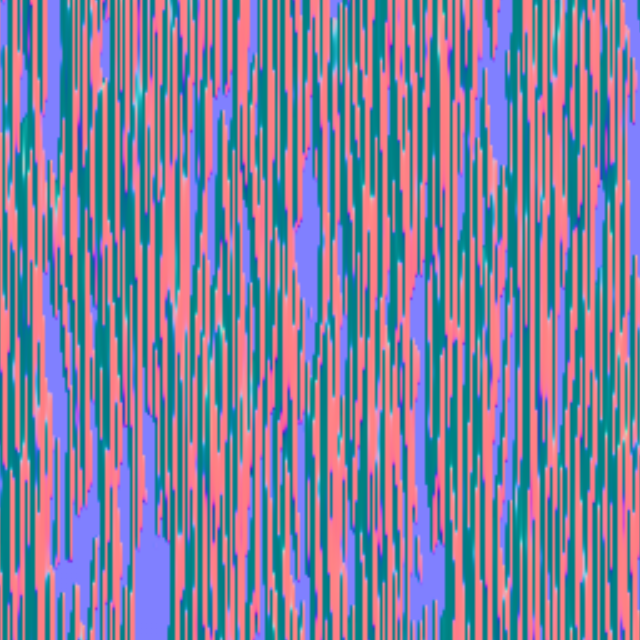
Write a WebGL 1 fragment shader that draws this texture map.

```glsl
precision highp float;
// Normal map of steep, upright wood fibres with flat-bottomed grooves.

uniform vec2 u_resolution;

const float TEXELS = 256.0;               // relief samples across the canvas
const vec2 STEEPNESS = vec2(0.85, 0.28);  // slope gain across and along the grain
const float GROOVE_FLOOR = -0.175;        // heights below this are cut flat

// Random unit vector for a lattice cell
vec2 cellGradient(vec2 cell, float seed) {
  vec3 q = fract(vec3(cell.xyx + seed) * vec3(0.1031, 0.1030, 0.0973));
  q += dot(q, q.yzx + 33.33);
  float angle = 6.28318 * fract((q.x + q.y) * q.z);
  return vec2(cos(angle), sin(angle));
}

float gradientNoise(vec2 p, float seed) {
  vec2 cell = floor(p);
  vec2 f = p - cell;
  vec2 w = f * f * f * (f * (f * 6.0 - 15.0) + 10.0);
  vec2 e = vec2(1.0, 0.0);
  float a = dot(cellGradient(cell, seed), f);
  float b = dot(cellGradient(cell + e.xy, seed), f - e.xy);
  float c = dot(cellGradient(cell + e.yx, seed), f - e.yx);
  float d = dot(cellGradient(cell + e.xx, seed), f - e.xx);
  return mix(mix(a, b, w.x), mix(c, d, w.x), w.y);
}

// Broad grooves, strands and fine fibres, all stretched upright
float fibreHeight(vec2 p) {
  p.x += 0.006 * gradientNoise(p * vec2(5.0, 2.5), 71.0);
  float grooves = gradientNoise(p * vec2(23.0, 1.3) + 0.37, 13.0);
  float strands = gradientNoise(p * vec2(52.0, 3.0) + 0.61, 29.0);
  float fibres = gradientNoise(p * vec2(108.0, 5.3), 47.0);
  return max(0.6 * grooves + 0.4 * strands + 0.45 * fibres, GROOVE_FLOOR);
}

// Surface normal from forward differences, packed into a colour
vec3 normalColor(vec2 p, float gap) {
  float h = fibreHeight(p);
  vec2 slope = vec2(fibreHeight(p + vec2(gap, 0.0)) - h,
                    fibreHeight(p + vec2(0.0, gap)) - h) / gap;
  return 0.5 + 0.5 * normalize(vec3(-STEEPNESS * slope, 1.0));
}

// Bilinear blend of normals sampled on a square lattice
vec3 smoothNormalMap(vec2 uv, float texels) {
  vec2 p = uv * texels - 0.5;
  vec2 base = floor(p);
  vec2 f = p - base;
  vec3 color = vec3(0.0);
  for (int j = 0; j < 2; j++) {
    for (int i = 0; i < 2; i++) {
      vec2 corner = vec2(float(i), float(j));
      vec2 w = mix(1.0 - f, f, corner);
      color += w.x * w.y * normalColor((base + corner + 0.5) / texels, 1.0 / texels);
    }
  }
  return color;
}

void main() {
  vec2 uv = gl_FragCoord.xy / u_resolution;
  gl_FragColor = vec4(smoothNormalMap(uv, TEXELS), 1.0);
}
```
